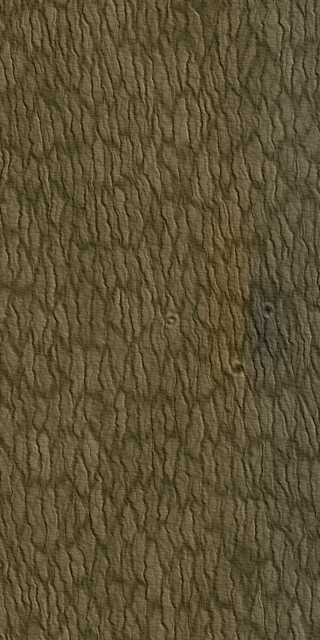
A WebGL 1 fragment shader for this texture:

```glsl
precision highp float;
uniform vec2 u_resolution;

const vec3 SHADOW = vec3(0.21, 0.18, 0.075);
const vec3 CREST = vec3(0.54, 0.48, 0.355);
const vec2 LIGHT = vec2(0.8, 0.6);
const float RELIEF_STEP = 0.004;

vec2 hash2(vec2 p) {
  vec3 q = fract(vec3(p.xyx) * vec3(0.1031, 0.1030, 0.0973));
  q += dot(q, q.yzx + 33.33);
  return fract((q.xx + q.yz) * q.zy);
}

// Nearest distance, second distance and a random value of the nearest cell
vec3 cellular(vec2 p) {
  vec2 cell = floor(p);
  vec3 found = vec3(8.0, 8.0, 0.0);
  for (int j = -1; j <= 1; j++) {
    for (int i = -1; i <= 1; i++) {
      vec2 id = cell + vec2(float(i), float(j));
      vec2 rnd = hash2(id + 71.0);
      float d = length(id + 0.05 + 0.9 * rnd - p);
      if (d < found.x) {
        found = vec3(d, found.x, fract(rnd.x * 7.3 + rnd.y * 3.1));
      } else {
        found.y = min(found.y, d);
      }
    }
  }
  return found;
}

// Layered sines, each layer bent by the one before
float waves(vec2 p) {
  float sum = 0.0;
  float amp = 0.5;
  for (int i = 0; i < 4; i++) {
    sum += amp * sin(p.x + 1.7 * sin(p.y + 2.0 * sum)) * cos(0.8 * p.y - 0.6 * p.x);
    p = mat2(1.5, 1.1, -1.1, 1.5) * p + 2.3;
    amp *= 0.6;
  }
  return sum;
}

// Leaning grain with ragged edges
vec2 grainWarp(vec2 p) {
  float lean = 0.09 * p.y + 0.022 * sin(3.1 * p.y + 4.0 * p.x);
  float bend = 0.012 * waves(p * vec2(14.0, 11.0));
  float rag = 0.007 * waves(p * vec2(45.0, 58.0) + 5.0);
  return p + vec2(lean + bend + rag, 0.02 * waves(p * vec2(33.0, 9.0) + 9.0));
}

float ridges(vec2 p, vec2 scale, float furrow) {
  vec3 c = cellular(p * scale);
  return smoothstep(0.0, furrow, c.y - c.x) * (0.65 + 0.35 * c.z);
}

// Hollow with a raised rim
float knot(vec2 p, vec2 centre, float radius, float depth) {
  float d = length((p - centre) / radius);
  return 0.5 * exp(-6.0 * (d - 1.3) * (d - 1.3)) - depth * exp(-2.0 * d * d);
}

// Healed knot made of concentric folds
float foldedKnot(vec2 p, vec2 centre, float radius) {
  float d = length((p - centre) / vec2(radius * 1.2, radius));
  return 0.5 * cos(7.5 * d) * exp(-d * d);
}

float barkHeight(vec2 p) {
  vec2 g = grainWarp(p);
  float h = 0.68 * ridges(g, vec2(27.0, 6.5), 0.38);
  h += 0.32 * ridges(g + 3.7, vec2(43.0, 15.0), 0.45);
  float wrinkle = cellular(p * vec2(46.0, 118.0) + vec2(0.0, 9.0 * g.x)).x;
  h += 0.3 * (0.5 - wrinkle);
  h += foldedKnot(p, vec2(0.534, 0.997), 0.024);
  h += knot(p, vec2(0.742, 0.846), 0.017, 1.1);
  h += knot(p, vec2(0.836, 1.030), 0.015, 1.0);
  return h;
}

float patchMask(vec2 p, vec2 centre, vec2 size) {
  vec2 d = (p - centre) / size;
  return exp(-dot(d, d));
}

void main() {
  vec2 p = gl_FragCoord.xy / u_resolution.x;

  // Side light on the relief, with darkened furrows
  float h = barkHeight(p);
  float slope = h - barkHeight(p + LIGHT * RELIEF_STEP);
  float tone = 0.49 + 0.8 * slope + 0.52 * (h - 0.54);

  // Broad weathering
  float stain = patchMask(p, vec2(0.83, 0.98), vec2(0.07, 0.16));
  float warmth = patchMask(p, vec2(0.71, 1.05), vec2(0.07, 0.28));
  tone += 0.09 * waves(p * vec2(7.0, 3.5) + 1.0) - 0.18 * stain;
  tone = clamp(tone, -0.3, 1.3);

  vec3 color = mix(SHADOW, CREST, tone);
  float grey = dot(color, vec3(0.33, 0.5, 0.17));
  float faded = 0.22 * smoothstep(0.6, 1.0, p.x) + 0.35 * stain;
  color = mix(color, vec3(grey), faded);
  color += vec3(0.03, 0.0, -0.03) * warmth;
  gl_FragColor = vec4(color, 1.0);
}
```
